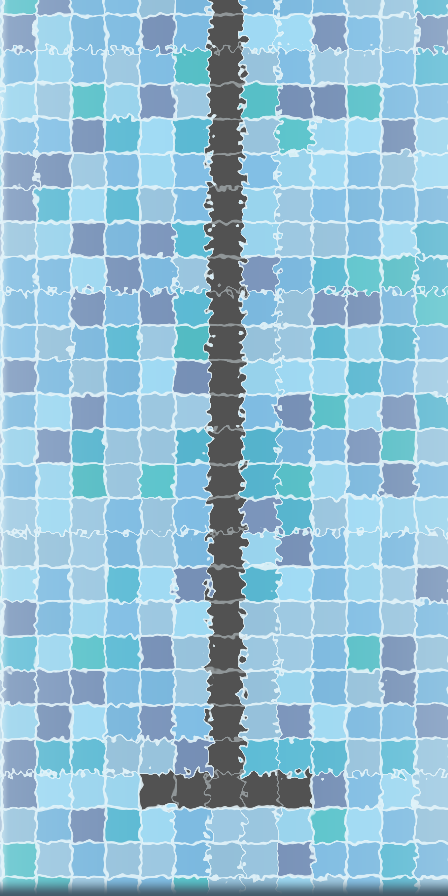
This texture is drawn by a WebGL 1 fragment shader. Its source:

```glsl
precision highp float;
// A mosaic of ragged blue tiles split by pale seams, with a dark stem and foot.
// Gradient noise warps a regular grid; stronger fine noise at chosen seams
// breaks them into flecks and small rings. Colours come from a hash per tile.

uniform vec2 u_resolution;

const vec2 TILE_COUNT = vec2(13.0, 26.0);
const vec2 GRID_SHIFT = vec2(-0.06, 0.45);
const float STEM_COLUMN = 6.0;
const float FOOT_ROW = 3.0;
const float FOOT_REACH = 2.0;
const float SEAM_HALF_WIDTH = 0.022;
const float WOBBLE = 0.11;
const float JAG = 0.055;
const float FLECK = 0.34;
const float SIDE_WASH = 0.24;
const float FLOOR_SHADE = 0.020;

const vec3 SKY = vec3(0.49, 0.73, 0.88);
const vec3 PALE = vec3(0.61, 0.84, 0.94);
const vec3 DUSTY = vec3(0.60, 0.77, 0.87);
const vec3 SLATE = vec3(0.47, 0.57, 0.72);
const vec3 CYAN = vec3(0.35, 0.72, 0.82);
const vec3 TEAL = vec3(0.34, 0.75, 0.78);
const vec3 CHARCOAL = vec3(0.32, 0.32, 0.32);
const vec3 SEAM = vec3(0.90, 0.96, 0.98);
const vec3 FLOOR_COLOUR = vec3(0.27, 0.36, 0.42);

float hash(vec2 p) {
  vec3 q = fract(vec3(p.xyx) * 0.1031);
  q += dot(q, q.yzx + 33.33);
  return fract((q.x + q.y) * q.z);
}

vec2 gradientAt(vec2 cell) {
  float angle = 6.2832 * hash(cell + 17.0);
  return vec2(cos(angle), sin(angle));
}

float gradientNoise(vec2 p) {
  vec2 i = floor(p);
  vec2 f = fract(p);
  vec2 u = f * f * f * (f * (f * 6.0 - 15.0) + 10.0);
  float a = dot(gradientAt(i), f);
  float b = dot(gradientAt(i + vec2(1.0, 0.0)), f - vec2(1.0, 0.0));
  float c = dot(gradientAt(i + vec2(0.0, 1.0)), f - vec2(0.0, 1.0));
  float d = dot(gradientAt(i + 1.0), f - 1.0);
  return mix(mix(a, b, u.x), mix(c, d, u.x), u.y);
}

vec2 noisePair(vec2 p) {
  return vec2(gradientNoise(p), gradientNoise(p + vec2(71.0, 39.0)));
}

// How far each kind of seam breaks up: x for upright ones, y for level ones.
vec2 seamRoughness(vec2 p) {
  vec2 seam = floor(p + 0.5);
  float nearStem = 1.0 - smoothstep(1.0, 2.4, abs(seam.x - 7.0));
  float everySeventh = 1.0 - step(0.5, abs(mod(seam.y, 7.0) - 4.0));
  float patches = smoothstep(0.05, 0.45, gradientNoise(p * 0.7 + 5.0));
  return clamp(vec2(nearStem * 0.8, everySeventh) + 0.55 * patches + 0.12, 0.0, 1.0);
}

vec2 warpGrid(vec2 p) {
  vec2 warped = p + WOBBLE * noisePair(p * 2.1);
  warped += JAG * noisePair(p * 5.3 + 11.0);
  return warped + FLECK * seamRoughness(p) * noisePair(p * 5.0 + 29.0);
}

float isDark(vec2 cell) {
  float across = abs(cell.x - STEM_COLUMN);
  float stem = step(across, 0.5) * step(FOOT_ROW - 0.5, cell.y);
  float foot = step(across, FOOT_REACH + 0.5) * step(abs(cell.y - FOOT_ROW), 0.5);
  return max(stem, foot);
}

vec3 tileColour(vec2 cell) {
  float pick = hash(cell + vec2(3.0, 8.0));
  vec3 colour = mix(SKY, PALE, step(0.23, pick));
  colour = mix(colour, DUSTY, step(0.41, pick));
  colour = mix(colour, SLATE, step(0.64, pick));
  colour = mix(colour, CYAN, step(0.82, pick));
  colour = mix(colour, TEAL, step(0.92, pick));
  // The tiles under the foot stay light.
  float underFoot = step(abs(cell.x - STEM_COLUMN), 0.5) * step(cell.y, FOOT_ROW - 0.5);
  colour = mix(colour, DUSTY, underFoot);
  return colour + 0.04 * (hash(cell + 51.0) - 0.5);
}

void main() {
  vec2 uv = gl_FragCoord.xy / u_resolution;
  vec2 p = uv * TILE_COUNT + GRID_SHIFT;
  float pixel = TILE_COUNT.x / u_resolution.x;

  // Tiles, washed paler toward both sides.
  vec2 q = warpGrid(p);
  vec2 cell = floor(q);
  vec2 local = fract(q);
  float dark = isDark(cell);
  float side = pow(abs(uv.x * 2.0 - 1.0), 2.0);
  vec3 tile = mix(tileColour(cell), vec3(0.85, 0.93, 0.96), SIDE_WASH * side);
  vec3 colour = mix(tile, CHARCOAL, dark);

  // Seams fade where both neighbours are dark.
  vec2 edge = min(local, 1.0 - local);
  vec2 line = 1.0 - smoothstep(vec2(SEAM_HALF_WIDTH), vec2(SEAM_HALF_WIDTH + pixel), edge);
  vec2 toward = sign(local - 0.5);
  vec2 darkBeyond = vec2(isDark(cell + vec2(toward.x, 0.0)), isDark(cell + vec2(0.0, toward.y)));
  vec2 strength = line * mix(vec2(0.88), vec2(0.42), dark * darkBeyond);
  colour = mix(colour, SEAM, max(strength.x, strength.y));

  // Pale left rim and shaded floor.
  colour = mix(colour, SEAM, 0.45 * (1.0 - smoothstep(0.0, 0.022, uv.x)));
  colour = mix(FLOOR_COLOUR, colour, smoothstep(0.0, FLOOR_SHADE, uv.y));
  gl_FragColor = vec4(colour, 1.0);
}
```
